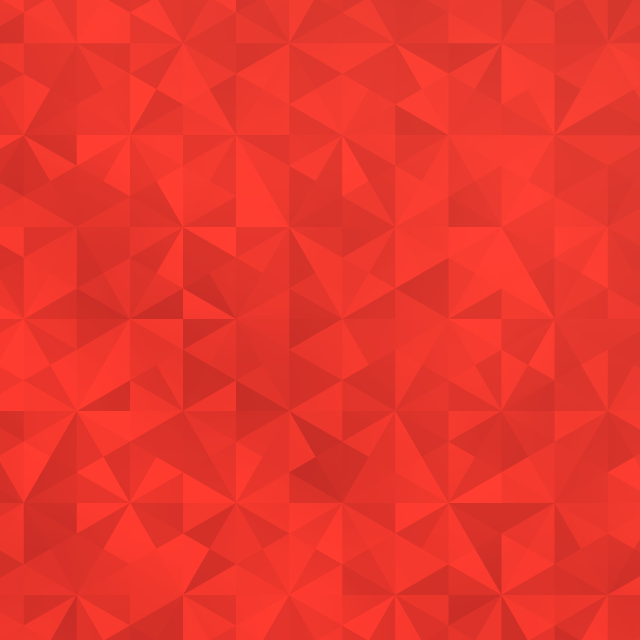
Reproduce this background procedurally as a Shadertoy shader.

```glsl
const float SIDE = 0.1659;                   // edge of a large triangle
const vec2  ANCHOR = vec2(0.1200, 0.0705);   // one vertex of the lattice
const vec3  DARK = vec3(0.775, 0.174, 0.147);
const vec3  LIGHT = vec3(1.020, 0.235, 0.189);
const vec3  VEIL = vec3(0.950, 0.285, 0.232);
const float VEIL_STRENGTH = 0.36;
const float FACET_CONTRAST = 0.76;           // share of tone fixed per facet
const float SHADING_SCALE = 0.65;            // frequency of shading in a facet
const float DRIFT_SCALE = 0.55;              // frequency of broad tone changes
const float DRIFT_STRENGTH = 0.42;
const float TONE_BIAS = 0.03;
const int   SAMPLES = 4;                     // antialiasing grid per axis
const float PI = 3.14159;

uint scramble(uint n) {
    n = (n ^ (n >> 16)) * 0x7feb352du;
    n = (n ^ (n >> 15)) * 0x846ca68bu;
    return n ^ (n >> 16);
}

float toUnit(uint n) {
    return float(n >> 8) / 16777216.0;
}

vec2 gradientAt(vec2 cell) {
    ivec2 c = ivec2(cell);
    float angle = 2.0 * PI * toUnit(scramble(uint(c.x) + scramble(uint(c.y))));
    return vec2(cos(angle), sin(angle));
}

float gradientNoise(vec2 p) {
    vec2 i = floor(p), f = p - i;
    vec2 u = f * f * f * (f * (f * 6.0 - 15.0) + 10.0);
    vec2 e = vec2(0.0, 1.0);
    float a = dot(gradientAt(i), f);
    float b = dot(gradientAt(i + e.yx), f - e.yx);
    float c = dot(gradientAt(i + e.xy), f - e.xy);
    float d = dot(gradientAt(i + e.yy), f - e.yy);
    return mix(mix(a, b, u.x), mix(c, d, u.x), u.y);
}

// Six families of lines (triangle edges and medians) number each facet
uint facetId(vec2 p) {
    uint id = 17u;
    for (int k = 0; k < 6; k++) {
        float angle = float(k) * PI / 6.0;
        float spacing = (k % 2 == 0) ? 0.5 : 0.5 * sqrt(3.0);
        float band = floor(dot(p, vec2(cos(angle), sin(angle))) / spacing);
        id = scramble(id + uint(int(band) + 512));
    }
    return id;
}

vec3 facetColor(vec2 uv) {
    vec2 p = (uv - ANCHOR) / SIDE;
    uint id = facetId(p);

    // Flat tone plus a soft slope that differs from facet to facet
    float flatTone = toUnit(id);
    vec2 shift = 40.0 * vec2(toUnit(scramble(id + 1u)), toUnit(scramble(id + 2u)));
    float slope = 0.5 + 0.9 * gradientNoise(p * SHADING_SCALE + shift);
    float tone = mix(slope, flatTone, FACET_CONTRAST);

    // Broad drift shared by neighbouring facets
    tone += TONE_BIAS + DRIFT_STRENGTH * gradientNoise(p * DRIFT_SCALE + 60.3);
    vec3 color = mix(DARK, LIGHT, clamp(tone, 0.0, 1.0));

    // Pale veil toward the upper right
    float veil = smoothstep(0.45, 1.9, uv.x * 0.75 + uv.y * 1.15);
    return mix(color, VEIL, VEIL_STRENGTH * veil);
}

void mainImage(out vec4 fragColor, in vec2 fragCoord) {
    vec3 sum = vec3(0.0);
    for (int j = 0; j < SAMPLES; j++)
        for (int i = 0; i < SAMPLES; i++) {
            vec2 offset = (vec2(i, j) + 0.5) / float(SAMPLES) - 0.5;
            sum += facetColor((fragCoord + offset) / iResolution.y);
        }
    fragColor = vec4(min(sum / float(SAMPLES * SAMPLES), 1.0), 1.0);
}
```
